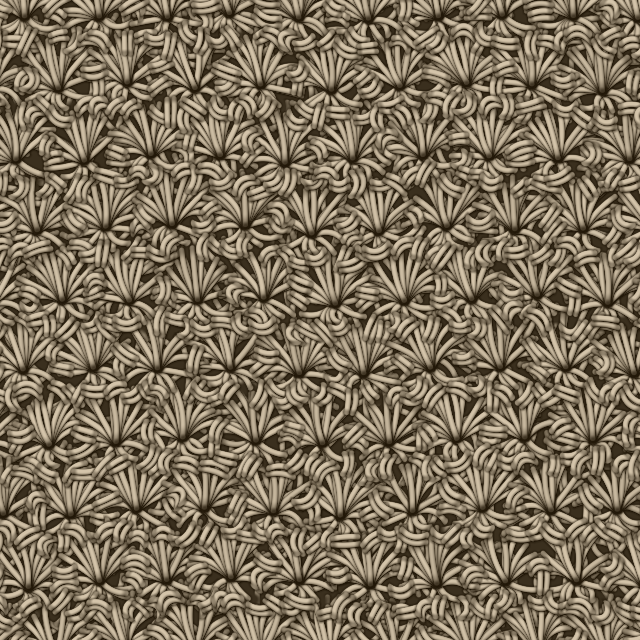
A WebGL 1 fragment shader for this texture:

```glsl
precision highp float;

// Crocheted shell stitch in beige cord: staggered rows of fans over dark gaps.
// Every cord is a bent, shaded capsule; three passes lay the loose tangle,
// the fans and then the small knots, painting brightness from back to front.

uniform vec2 u_resolution;

const vec2 REPEATS = vec2(9.4, 9.07);     // shells across and rows up
const vec2 FIRST_HUB = vec2(0.45, 0.82);
const float ROW_SHIFT = -0.375;
const float CORD_RADIUS = 0.043;
const vec2 LIGHT = vec2(-0.45, 0.89);
const vec3 SHADOW_COLOR = vec3(0.13, 0.09, 0.03);
const vec3 CORD_COLOR = vec3(0.78, 0.72, 0.62);

vec3 hash3(vec2 cell, float n) {
  vec3 s = fract(vec3(cell + 17.0, n + 3.0) * vec3(0.1031, 0.1130, 0.0973));
  s += dot(s, s.yzx + 33.33);
  return fract((s.xxy + s.yzz) * s.zyx);
}

vec2 polar(float angle) {
  return vec2(cos(angle), sin(angle));
}

// Lays one cord from a to b over the brightness below it.
float layCord(float below, vec2 p, vec2 a, vec2 b, float bend, float tone, float soft) {
  float span = length(b - a);
  vec2 along = (b - a) / span;
  vec2 across = vec2(-along.y, along.x);
  vec2 q = vec2(dot(p - a, along), dot(p - a, across));
  float t = clamp(q.x / span, 0.0, 1.0);
  float slope = 4.0 * bend * (1.0 - 2.0 * t) / span;
  float stretch = inversesqrt(1.0 + slope * slope);
  vec2 off = vec2(q.x - t * span, (q.y - 4.0 * bend * t * (1.0 - t)) * stretch);
  float d = length(off);

  // Round section, lit from the upper left, with ends tucked into shade
  float side = clamp(off.y / CORD_RADIUS, -1.0, 1.0);
  vec2 normal = (across - along * slope) * stretch;
  float dome = sqrt(max(1.0 - side * side, 0.0));
  float lit = 0.06 + 0.82 * dome + 0.34 * side * dot(normal, LIGHT);
  lit *= tone * mix(0.55, 1.0, smoothstep(0.0, 0.22, min(t, 1.0 - t)));

  float contact = 1.0 - smoothstep(CORD_RADIUS, CORD_RADIUS * 1.9, d);
  float cover = 1.0 - smoothstep(CORD_RADIUS - soft, CORD_RADIUS + soft, d);
  return mix(below * (1.0 - 0.5 * contact), lit, cover);
}

// Loose cords behind the shells, with an open gap beside each hub
float layTangle(float shade, vec2 p, vec2 cell, float soft) {
  for (int m = 0; m < 12; m++) {
    float n = float(m);
    vec3 h = hash3(cell, n);
    vec2 center = vec2((mod(n, 4.0) + h.x) / 4.0, (floor(n / 4.0) + h.y) / 3.0 - 0.5);
    vec2 reach = polar(h.z * 6.283) * 0.22;
    shade = layCord(shade, p, center - reach, center + reach, 0.2 * (h.x - 0.5), 0.82, soft);
  }
  vec3 h = hash3(cell, 90.0);
  vec2 gap = (p - vec2(0.25, -0.31) - 0.1 * (h.xy - 0.5)) * vec2(0.75, 1.2);
  return mix(0.1, shade, smoothstep(0.07, 0.16 + 0.06 * h.z, length(gap)));
}

// Long cords fan up from the hub, outer ones first; short ones hang below it
float layShell(float shade, vec2 p, vec2 cell, float soft) {
  for (int m = 0; m < 7; m++) {
    vec3 h = hash3(cell, float(m) + 20.0);
    vec2 spoke = polar(3.25 + 2.9 * (float(m) + h.x) / 7.0);
    float span = mix(0.52, 0.25, -spoke.y) + 0.08 * h.y;
    shade = layCord(shade, p, spoke * 0.04, spoke * span, 0.18 * (h.z - 0.5), 0.98, soft);
  }
  for (int m = 0; m < 14; m++) {
    vec3 h = hash3(cell, float(m) + 30.0);
    float flip = mod(float(m), 2.0) * 2.0 - 1.0;
    float spread = 1.0 - float(m) / 13.0;
    vec2 petal = polar(1.76 + flip * 1.4 * spread + 0.24 * (h.x - 0.5));
    float span = mix(0.55, 0.72, max(petal.y, 0.0)) + 0.18 * (h.y - 0.5);
    float bend = -flip * 0.06 * spread + 0.11 * (h.z - 0.5);
    shade = layCord(shade, p, petal * 0.03, petal * span, bend, 0.88 + 0.2 * h.x, soft);
  }
  return shade * mix(0.3, 1.0, smoothstep(0.01, 0.08, length(p)));
}

// Paired bent cords: four between the rows, two between neighbouring shells
float layKnots(float shade, vec2 p, vec2 cell, float soft) {
  for (int g = 0; g < 6; g++) {
    float n = float(g);
    vec3 h = hash3(cell, n + 50.0);
    vec3 k = hash3(cell, n + 70.0);
    vec2 center = n < 4.0 ? vec2(-0.55 + 0.19 * n, -0.34) : vec2(0.52, 0.16 * (n - 4.0));
    center += (h.xy - 0.5) * vec2(0.14, 0.18);
    vec2 along = polar((h.z - 0.4) * 2.6);
    vec2 beside = vec2(-along.y, along.x) * 0.042;
    vec2 reach = along * (0.11 + 0.08 * k.x);
    float bend = 0.17 * (k.y - 0.5);
    shade = layCord(shade, p, center - reach - beside, center + reach - beside, bend, 0.94, soft);
    shade = layCord(shade, p, center - reach + beside, center + reach * 0.9 + beside * 1.4,
                    bend + 0.05 * (k.z - 0.5), 1.04, soft);
  }
  return shade;
}

void main() {
  vec2 uv = gl_FragCoord.xy / u_resolution;
  float soft = 0.7 * REPEATS.x / u_resolution.x;
  vec2 p = uv * REPEATS - FIRST_HUB;
  p += 0.035 * sin(p.yx * vec2(1.7, 1.3) + vec2(0.5, 2.0));   // hand-made unevenness
  float row = floor(p.y);
  float shade = 0.1;
  for (int pass = 0; pass < 3; pass++) {
    for (int j = 0; j < 2; j++) {
      float y = row + float(j);
      float column = floor(p.x - ROW_SHIFT * y + 0.5);
      for (int i = -1; i < 2; i++) {
        vec2 cell = vec2(column + float(i), y);
        vec2 hub = vec2(cell.x + ROW_SHIFT * y, y) + 0.1 * (hash3(cell, 99.0).xy - 0.5);
        if (pass == 0) shade = layTangle(shade, p - hub, cell, soft);
        else if (pass == 1) shade = layShell(shade, p - hub, cell, soft);
        else shade = layKnots(shade, p - hub, cell, soft);
      }
    }
  }
  // Lift the midtones, leaving the gaps dark
  float tone = clamp(shade * (1.54 - 0.4 * shade), 0.0, 1.08);
  gl_FragColor = vec4(mix(SHADOW_COLOR, CORD_COLOR, tone), 1.0);
}
```
